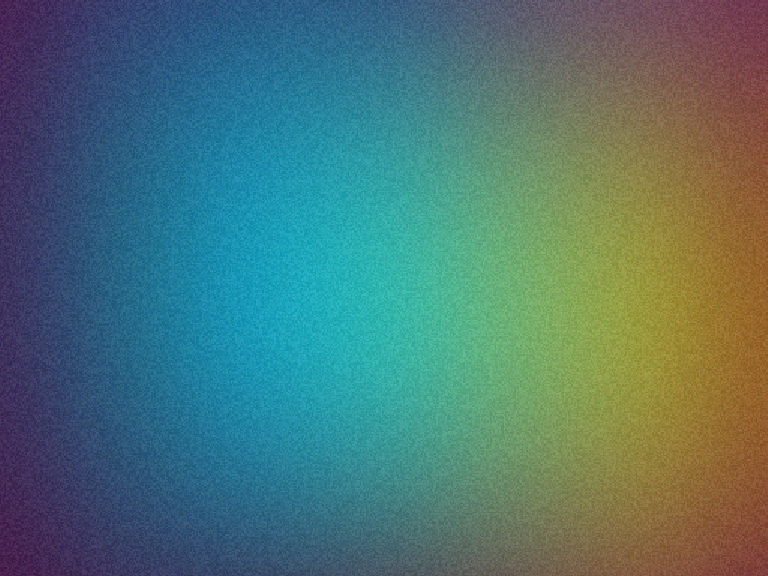
Write a Shadertoy shader that draws this background.

```glsl
// Soft grainy gradient: a cyan and gold glow across the middle, fading to plum edges.

const int STOPS = 7;              // evenly spaced colour stops, left to right
const float AXIS_LEFT = 0.53;     // height of the bright band at the left side
const float AXIS_RIGHT = 0.42;    // and at the right side
const float FALLOFF_LEFT = 1.0;   // steepness of the upper fade at the left side
const float FALLOFF_RIGHT = 1.3;  // and at the right side
const float GRAIN_ROWS = 384.0;   // grain cells over the canvas height
const float GRAIN_LUMA = 0.085;   // strength of the neutral grain
const float GRAIN_CHROMA = 0.035; // strength of the coloured grain

const vec3 TOP_RAMP[STOPS] = vec3[STOPS](
    vec3(0.28, 0.14, 0.33), vec3(0.21, 0.26, 0.44), vec3(0.17, 0.35, 0.51),
    vec3(0.21, 0.37, 0.51), vec3(0.35, 0.35, 0.43), vec3(0.44, 0.31, 0.37),
    vec3(0.45, 0.22, 0.31));

const vec3 MIDDLE_RAMP[STOPS] = vec3[STOPS](
    vec3(0.24, 0.20, 0.37), vec3(0.145, 0.415, 0.54), vec3(0.095, 0.615, 0.725),
    vec3(0.19, 0.71, 0.68), vec3(0.43, 0.69, 0.45), vec3(0.60, 0.60, 0.24),
    vec3(0.59, 0.39, 0.16));

const vec3 BOTTOM_RAMP[STOPS] = vec3[STOPS](
    vec3(0.28, 0.12, 0.30), vec3(0.23, 0.22, 0.37), vec3(0.22, 0.29, 0.41),
    vec3(0.29, 0.34, 0.39), vec3(0.41, 0.37, 0.33), vec3(0.51, 0.35, 0.25),
    vec3(0.49, 0.24, 0.23));

// Smooth cubic interpolation through the stops of a ramp.
vec3 sampleRamp(vec3 ramp[STOPS], float x) {
    float position = clamp(x, 0.0, 1.0) * float(STOPS - 1);
    int i = min(int(position), STOPS - 2);
    float t = position - float(i);
    vec3 before = ramp[max(i - 1, 0)];
    vec3 start = ramp[i];
    vec3 end = ramp[i + 1];
    vec3 after = ramp[min(i + 2, STOPS - 1)];
    vec3 startSlope = 0.5 * (end - before);
    vec3 endSlope = 0.5 * (after - start);
    float s = t * t * (3.0 - 2.0 * t);
    return mix(start, end, s)
         + startSlope * t * (1.0 - t) * (1.0 - t)
         - endSlope * t * t * (1.0 - t);
}

float hash(vec2 p) {
    vec3 q = fract(vec3(p.xyx) * 0.1031);
    q += dot(q, q.yzx + 33.33);
    return fract((q.x + q.y) * q.z);
}

// Film grain: neutral noise with a slight colour shift per channel.
vec3 filmGrain(vec2 cell) {
    float luma = hash(cell) - 0.5;
    vec3 chroma = vec3(hash(cell + 611.0), hash(cell + 1223.0), hash(cell + 1847.0)) - 0.5;
    return GRAIN_LUMA * luma + GRAIN_CHROMA * chroma;
}

void mainImage(out vec4 fragColor, in vec2 fragCoord) {
    vec2 uv = fragCoord / iResolution.xy;

    // Vertical falloff away from the slightly tilted bright band.
    float axis = mix(AXIS_LEFT, AXIS_RIGHT, uv.x);
    bool above = uv.y > axis;
    float edgeDistance = abs(uv.y - axis) / (above ? 1.0 - axis : axis);
    float falloff = above ? mix(FALLOFF_LEFT, FALLOFF_RIGHT, uv.x) : 1.0;
    float glow = pow(max(cos(1.5708 * edgeDistance), 0.0), falloff);

    vec3 middle = sampleRamp(MIDDLE_RAMP, uv.x);
    vec3 outer = above ? sampleRamp(TOP_RAMP, uv.x) : sampleRamp(BOTTOM_RAMP, uv.x);
    vec3 color = mix(outer, middle, glow);

    // Fine grain in cells that scale with the canvas.
    color += filmGrain(floor(fragCoord / iResolution.y * GRAIN_ROWS));

    fragColor = vec4(clamp(color, 0.0, 1.0), 1.0);
}
```
